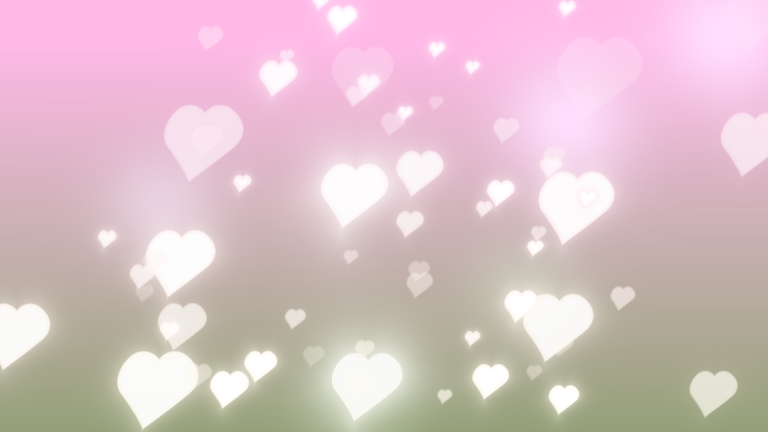
A Shadertoy shader for this background:

```glsl
// Soft glowing hearts floating over a pink-to-olive vertical gradient.
// Large hearts and light blobs follow additive sequences, small hearts are hashed;
// each heart is a bent distance function with a soft edge and a halo.

#define LARGE_COUNT 12
#define SMALL_COUNT 50
#define BLOB_COUNT 5
#define BLOB_RADIUS 0.15
#define EDGE_SOFTNESS 0.002
#define HALO_REACH 0.022
#define HEART_LEAN 0.27
#define HEART_BULGE 0.4
#define SKY_TOP vec3(1.00, 0.725, 0.905)
#define SKY_MIDDLE vec3(0.775, 0.69, 0.685)
#define SKY_BOTTOM vec3(0.58, 0.625, 0.47)

float hash(float n) {
    return fract(sin(n * 127.1 + 3.7) * 43758.5453);
}

float dot2(vec2 v) {
    return dot(v, v);
}

// Signed distance to a heart about 1.3 wide, centred, its tip swept to the left.
float heartDistance(vec2 p) {
    p.y = p.y * 0.87 + 0.55;
    float below = clamp(1.0 - p.y, 0.0, 1.0);
    p.x = abs(p.x + HEART_LEAN * below * below);
    p.x /= 1.0 + HEART_BULGE * below * (1.0 - below);
    if (p.x + p.y > 1.0) return length(p - vec2(0.25, 0.75)) - 0.35355;
    float nearest = min(dot2(p - vec2(0.0, 1.0)), dot2(p - 0.5 * max(p.x + p.y, 0.0)));
    return sqrt(nearest) * sign(p.x - p.y);
}

vec3 gradient(float y) {
    vec3 lower = mix(SKY_BOTTOM, SKY_MIDDLE, clamp(y / 0.43, 0.0, 1.0));
    return mix(lower, SKY_TOP, clamp((y - 0.43) / 0.47, 0.0, 1.0));
}

// Lays one translucent heart, its halo and an optional wide bloom over the colour.
vec3 addHeart(vec3 color, vec2 offset, float width, float opacity, float bloom, float height) {
    float scale = width / 1.28;
    float d = heartDistance(offset / scale) * scale;
    float soft = EDGE_SOFTNESS + 0.6 / iResolution.y;
    float body = opacity * (1.0 - smoothstep(-soft, soft, d));
    float reach = HALO_REACH * min(1.0, width / 0.12);
    float halo = 0.4 * smoothstep(0.6, 1.0, opacity) * exp(-max(d, 0.0) / reach);
    halo = max(halo, bloom * exp(-max(d, 0.0) / 0.045));
    // Bright hearts burn out to white inside a tinted rim.
    vec3 light = mix(vec3(1.0, 0.99, 0.93), vec3(1.0, 0.90, 0.98), height);
    float burn = smoothstep(0.5, 1.0, opacity) * smoothstep(0.0, 0.012, -d);
    light = mix(light, vec3(1.0), max(bloom, burn));
    return mix(color, light, clamp(max(body, halo), 0.0, 1.0));
}

void mainImage(out vec4 fragColor, in vec2 fragCoord) {
    vec2 uv = fragCoord / iResolution.xy;
    vec2 aspect = vec2(iResolution.x / iResolution.y, 1.0);
    vec3 color = gradient(uv.y);

    // Blurred lights: pink above, green below.
    for (int i = 0; i < BLOB_COUNT; i++) {
        vec2 center = fract(vec2(0.74, 0.72) + float(i) * vec2(0.735, 0.40));
        vec2 offset = (uv - center) * aspect;
        float upper = smoothstep(0.35, 0.72, center.y);
        float strength = mix(0.35, 0.95, upper);
        vec3 tint = mix(vec3(0.84, 0.96, 0.82), vec3(1.0, 0.88, 1.0),
                        smoothstep(0.2, 0.65, center.y));
        float radius = BLOB_RADIUS * mix(0.8, 1.0, upper);
        float glow = exp(-dot2(offset) / (radius * radius));
        color = mix(color, tint, strength * glow);
    }

    // Large hearts, fainter towards the top; every fourth one blooms.
    for (int i = 0; i < LARGE_COUNT; i++) {
        float n = float(i);
        vec2 center = fract(vec2(0.46, 0.54) + n * vec2(0.7549, 0.5698));
        center += 0.04 * (vec2(hash(n + 10.0), hash(n + 30.0)) - 0.5);
        float width = mix(0.14, 0.195, hash(n + 50.0));
        float opacity = mix(1.0, 0.3, smoothstep(0.58, 0.78, center.y));
        opacity *= mix(0.92, 1.0, hash(n + 70.0));
        float bloom = i % 4 == 0 ? 0.65 * smoothstep(0.5, 1.0, opacity) : 0.0;
        color = addHeart(color, (uv - center) * aspect, width, opacity, bloom, center.y);
    }

    // Small hearts, denser in the lower centre.
    for (int i = 0; i < SMALL_COUNT; i++) {
        float n = float(i) + 100.0;
        float spread = mix(hash(n), hash(n + 100.0), 0.35);
        vec2 center = vec2(mix(0.04, 1.0, spread),
                           mix(0.07, 1.0, pow(fract(n * 0.61803), 1.35)));
        float width = mix(0.03, 0.066, hash(n + 300.0));
        width += 0.05 * pow(hash(n + 400.0), 6.0);
        float opacity = min(mix(0.2, 1.35, hash(n + 500.0)), 1.0);
        color = addHeart(color, (uv - center) * aspect, width, opacity, 0.0, center.y);
    }

    fragColor = vec4(clamp(color, 0.0, 1.0), 1.0);
}
```
